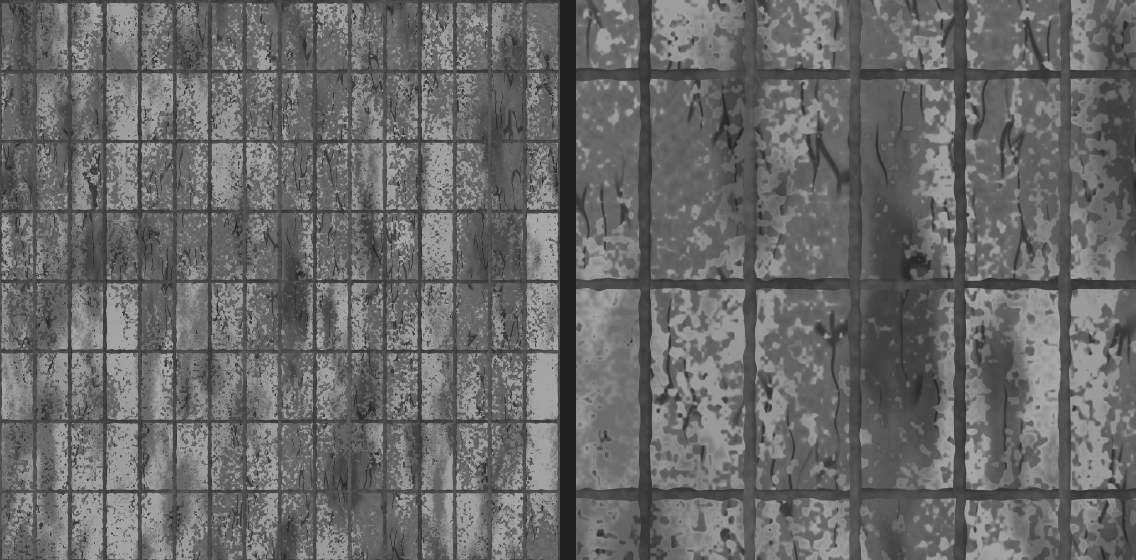
Left, the full canvas; right, a detail of the centre.
Give the GLSL for this texture, as a Shadertoy shader.

```glsl
// Weathered wall of upright grey tiles, 16 across and 8 down, with dark rough joints.
// Pale flaking paint is thresholded from wrapped noise, layered with soot and
// fine cracks from stretched cellular noise; the whole tiles seamlessly.

const vec2 GRID = vec2(16.0, 8.0);              // tiles across and down
const vec2 GRID_OFFSET = vec2(-0.0005, -0.0026);
const vec2 JOINT_HALF_WIDTH = vec2(0.0034, 0.0031);
const float JOINT_ROUGHNESS = 0.0022;
const vec3 BASE_COLOR = vec3(0.405);
const vec3 PAINT_COLOR = vec3(0.605);
const vec3 JOINT_DARK = vec3(0.21);
const vec3 JOINT_LIGHT = vec3(0.37);
const float PAINT_BIAS = 0.03;                  // higher leaves less paint
const float GRAIN_AMOUNT = 0.95;
const float SOOT_AMOUNT = 0.36;
const float CRACK_AMOUNT = 0.42;
const vec2 CRACK_CELLS = vec2(80.0, 12.0);
const float BARE_BAND_X = 0.55;                 // centre of the unpainted columns
const float BARE_BAND_WIDTH = 0.07;
const float TAU = 6.28319;

float hash(vec2 p) {
    vec3 q = fract(p.xyx * 0.1031);
    q += dot(q, q.yzx + 33.33);
    return fract((q.x + q.y) * q.z);
}

// Value noise on the unit square, wrapping after freq cells
float noise(vec2 uv, vec2 freq) {
    vec2 p = uv * freq;
    vec2 cell = floor(p);
    vec2 f = p - cell;
    f = f * f * (3.0 - 2.0 * f);
    vec2 a = mod(cell, freq);
    vec2 b = mod(cell + 1.0, freq);
    return mix(mix(hash(a), hash(vec2(b.x, a.y)), f.x),
               mix(hash(vec2(a.x, b.y)), hash(b), f.x), f.y);
}

float fbm(vec2 uv, vec2 freq) {
    float sum = 0.0, weight = 0.5;
    for (int i = 0; i < 4; i++) {
        sum += weight * noise(uv, freq);
        freq *= 2.0;
        weight *= 0.55;
    }
    return sum / 1.01;
}

// Gap between the two nearest cellular sites: zero along cell borders
float cellGap(vec2 uv, vec2 freq) {
    vec2 p = uv * freq;
    float nearest = 8.0, second = 8.0;
    for (int y = -1; y <= 1; y++)
    for (int x = -1; x <= 1; x++) {
        vec2 cell = floor(p) + vec2(x, y);
        vec2 id = mod(cell, freq);
        float d = length(cell + vec2(hash(id), hash(id + 157.0)) - p);
        second = min(second, max(nearest, d));
        nearest = min(nearest, d);
    }
    return second - nearest;
}

void mainImage(out vec4 fragColor, in vec2 fragCoord) {
    vec2 uv = fragCoord / iResolution.xy;
    float pixel = 1.0 / min(iResolution.x, iResolution.y);

    // Grid position, tile identity and signed distance to the joints
    vec2 q = (uv - GRID_OFFSET) * GRID;
    vec2 tile = mod(floor(q), GRID);
    vec2 joint = mod(round(q), GRID);
    vec2 offset = (q - round(q)) / GRID;

    // Grain and ragged vertical streaks
    float grain = 0.6 * noise(uv, vec2(230.0, 210.0)) + 0.4 * noise(uv, vec2(450.0, 410.0)) - 0.5;
    float sway = 0.0015 * sin(TAU * 9.0 * uv.y) + 0.0008 * sin(TAU * 31.0 * uv.y + 2.0);
    vec2 swayed = uv + vec2(sway, 0.0);
    float streak = fbm(swayed, vec2(36.0, 7.0)) - 0.5;
    float cloud = fbm(uv, vec2(7.0, 5.0)) - 0.5;
    float soot = fbm(swayed.yx, vec2(9.0, 23.0));

    // Paint coverage: streaks, clouds, tile and column variation
    float bare = (uv.x - BARE_BAND_X) / BARE_BAND_WIDTH;
    float cover = 0.95 * streak + 0.7 * cloud - 0.2 * exp(-bare * bare)
                + 0.18 * (hash(tile + 31.0) - 0.5)
                + 0.16 * (hash(vec2(tile.x, 91.0)) - 0.5);
    float paint = smoothstep(-0.1, 0.13, cover + GRAIN_AMOUNT * grain - PAINT_BIAS);

    // Tile face
    vec3 color = mix(BASE_COLOR + 0.12 * grain, PAINT_COLOR + 0.1 * cloud, paint);
    color *= 1.0 - SOOT_AMOUNT * smoothstep(0.48, 0.78, soot + 0.25 * grain);
    color *= 0.97 + 0.08 * hash(tile + 7.0);

    // Broken hairline cracks where the paint is gone
    vec2 crackUv = swayed + vec2(0.003 * (noise(uv, vec2(90.0, 70.0)) - 0.5), 0.0);
    float crack = 1.0 - smoothstep(0.03, 0.16, cellGap(crackUv, CRACK_CELLS));
    crack *= smoothstep(0.45, 0.65, noise(uv, vec2(64.0, 28.0))) * (1.0 - paint);
    color *= 1.0 - CRACK_AMOUNT * crack;

    // Joints: upright ones run over level ones, each with its own tone
    float rough = JOINT_ROUGHNESS * (noise(uv, vec2(150.0, 130.0)) - 0.5);
    vec2 inside = JOINT_HALF_WIDTH - abs(offset) + rough;
    vec2 mask = smoothstep(vec2(-0.6 * pixel), vec2(0.6 * pixel), inside);
    bool upright = inside.x > 0.0;
    float along = upright ? noise(uv, vec2(32.0, 14.0)) : noise(uv, vec2(28.0, 16.0));
    float lineTone = upright ? hash(vec2(joint.x, 203.0)) : 0.35 * hash(vec2(tile.x, joint.y + 64.0));
    float side = upright ? offset.x / JOINT_HALF_WIDTH.x : offset.y / JOINT_HALF_WIDTH.y;
    float tone = 0.5 * lineTone + 0.45 * along + 0.6 * grain - 0.3 * smoothstep(0.2, 0.9, side);
    vec3 jointColor = mix(JOINT_DARK, JOINT_LIGHT, clamp(tone + 0.1, 0.0, 1.0));
    color = mix(color, jointColor, max(mask.x, mask.y));

    fragColor = vec4(clamp(color, 0.0, 1.0), 1.0);
}
```
